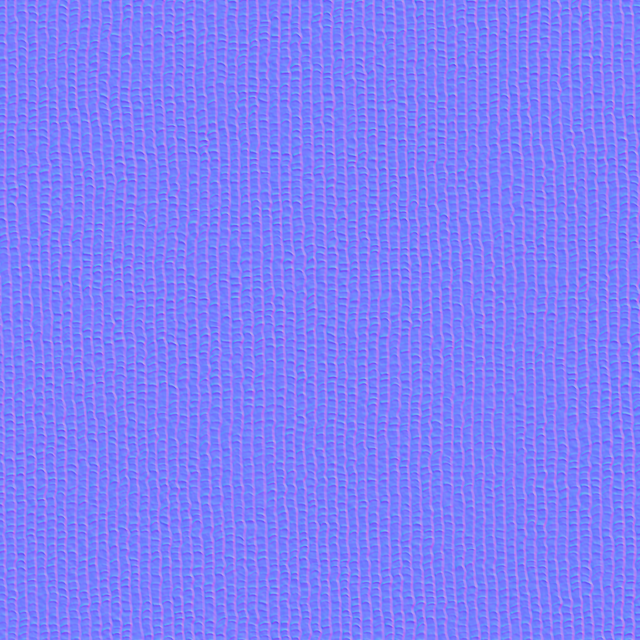
This texture map is drawn by a three.js fragment shader. Its source:

```glsl
// Tangent-space normal map of a ribbed knit: 61 slightly leaning ribs, each
// crossed by about 88 uneven rungs. A height field is built from rib, rung
// and grain terms, and its slope is encoded as colour.
varying vec2 vUv;

float hash(vec2 p) {
  return fract(sin(dot(p, vec2(127.1, 311.7))) * 43758.5453);
}

float noise(vec2 p) {
  vec2 i = floor(p);
  vec2 f = fract(p);
  f = f * f * (3.0 - 2.0 * f);
  return mix(mix(hash(i), hash(i + vec2(1.0, 0.0)), f.x),
             mix(hash(i + vec2(0.0, 1.0)), hash(i + vec2(1.0, 1.0)), f.x), f.y);
}

// Height in units of one rib width
float knitHeight(vec2 uv) {
  // Ribs lean and wander, with a finer wobble from stitch to stitch
  float x = uv.x * 61.0 + uv.y
          + 0.6 * noise(uv * 7.0)
          + 0.26 * noise(uv * vec2(40.0, 85.0) + 17.0);
  float rib = floor(x);
  float across = fract(x);

  // Slow rise over each rib, then a steep fall into the seam
  float ribProfile = min(across / 0.7, 1.0 - smoothstep(0.7, 1.0, across));
  float wear = noise(uv * vec2(5.0, 4.0) + 31.0);
  float seamDepth = 0.058 + 0.016 * uv.x + 0.016 * noise(vec2(rib, uv.y * 45.0));

  // Rungs bow between the seams and differ in place and strength
  float y = uv.y * 88.0 + 0.6 * hash(vec2(rib, 3.0))
          - 0.25 * sin(3.14159 * across)
          + 0.65 * noise(uv * vec2(65.0, 38.0) + 53.0);
  vec2 stitch = vec2(rib, floor(y));
  float offset = (fract(y) - 0.5 - 0.24 * (hash(stitch + 9.0) - 0.5)) / 0.17;
  float rung = exp(-offset * offset) * (0.25 + 0.75 * hash(stitch));
  rung *= smoothstep(0.0, 0.2, across) * (1.0 - smoothstep(0.68, 0.98, across));

  // Fibre grain at two sizes
  float grain = 0.042 * noise(uv * vec2(130.0, 160.0) + 71.0)
              + 0.014 * noise(uv * 290.0 + 5.0);

  return seamDepth * ribProfile + (0.044 + 0.02 * wear) * rung + grain;
}

void main() {
  // Central differences also soften the finest edges
  vec2 e = vec2(0.001, 0.0);
  vec2 slope = vec2(knitHeight(vUv + e.xy) - knitHeight(vUv - e.xy),
                    knitHeight(vUv + e.yx) - knitHeight(vUv - e.yx))
             / (2.0 * e.x * 61.0);
  vec3 normal = normalize(vec3(-slope, 1.0));
  gl_FragColor = vec4(0.5 + 0.5 * normal, 1.0);
}
```
